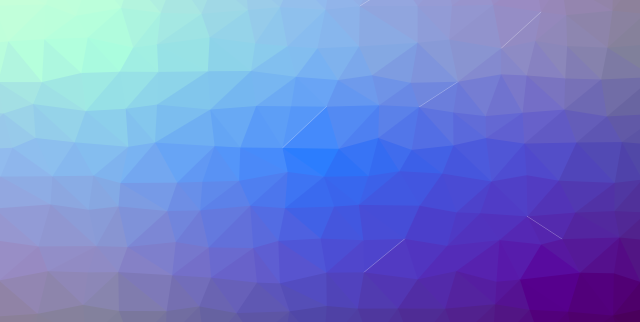
Write a Shadertoy shader that draws this background.

```glsl
#define CELL vec2(0.1256, 0.1036)    // mesh spacing, in canvas heights
#define MESH_ORIGIN vec2(0.013, 0.036)
#define JITTER vec2(0.29, 0.19)      // vertex shift, in cells
#define SEAM_CHANCE 0.03
#define SEAM_WIDTH 0.0016
#define SEAM_STRENGTH 0.35
#define GAMMA 2.2

const int LAST_STOP = 6;
const vec3 RAMP[7] = vec3[7](
    vec3(0.78, 1.00, 0.85),   // pale mint
    vec3(0.67, 1.00, 0.87),   // aqua
    vec3(0.45, 0.72, 0.94),   // sky
    vec3(0.13, 0.48, 1.00),   // azure
    vec3(0.28, 0.27, 0.82),   // indigo
    vec3(0.35, 0.00, 0.64),   // violet
    vec3(0.29, 0.00, 0.36));  // plum

const mat3 RGB_TO_XYZ = mat3(
    0.4124, 0.2126, 0.0193,
    0.3576, 0.7152, 0.1192,
    0.1805, 0.0722, 0.9505);

// Cube-rooted XYZ blends linearly in perceived lightness
vec3 toPerceptual(vec3 rgb) {
    return pow(RGB_TO_XYZ * pow(rgb, vec3(GAMMA)), vec3(1.0 / 3.0));
}

vec3 toDisplay(vec3 p) {
    vec3 linearRgb = inverse(RGB_TO_XYZ) * (p * p * p);
    return pow(max(linearRgb, 0.0), vec3(1.0 / GAMMA));
}

vec3 ramp(float t) {
    float s = clamp(t, 0.0, 1.0) * float(LAST_STOP);
    int i = min(int(s), LAST_STOP - 1);
    return mix(toPerceptual(RAMP[i]), toPerceptual(RAMP[i + 1]), s - float(i));
}

// The ramp runs rightward and downward; both are averaged
vec3 fieldColor(vec2 p, float aspect) {
    return toDisplay(0.5 * (ramp(p.x / aspect) + ramp(1.0 - p.y)));
}

vec2 hash2(vec2 p) {
    vec2 q = vec2(dot(p, vec2(127.1, 311.7)), dot(p, vec2(269.5, 183.3)));
    return fract(sin(q) * 43758.5);
}

vec2 meshVertex(vec2 id) {
    return MESH_ORIGIN + CELL * (id + JITTER * (2.0 * hash2(id) - 1.0));
}

// Signed distance to the line a-b, positive on its right
float edgeSide(vec2 p, vec2 a, vec2 b) {
    vec2 dir = normalize(b - a);
    return dot(p - a, vec2(dir.y, -dir.x));
}

float triangleDistance(vec2 p, vec2 a, vec2 b, vec2 c) {
    return max(edgeSide(p, a, b), max(edgeSide(p, b, c), edgeSide(p, c, a)));
}

void mainImage(out vec4 fragColor, in vec2 fragCoord) {
    float pixel = 1.0 / iResolution.y;
    float aspect = iResolution.x * pixel;
    vec2 uv = fragCoord * pixel;
    vec2 home = floor((uv - MESH_ORIGIN) / CELL);
    vec4 sum = vec4(0.0);
    float seam = 0.0;

    for (int j = -1; j <= 1; j++)
    for (int i = -1; i <= 1; i++) {
        vec2 id = home + vec2(i, j);
        vec2 a = meshVertex(id);
        vec2 b = meshVertex(id + vec2(1, 0));
        vec2 c = meshVertex(id + vec2(1, 1));
        vec2 d = meshVertex(id + vec2(0, 1));

        // Turn the quad so that a-c is its shorter diagonal
        if (distance(a, c) > distance(b, d)) {
            vec2 first = a;
            a = b; b = c; c = d; d = first;
        }

        // Two flat facets, coloured at their centroids
        float quadCover = 0.0;
        for (int k = 0; k < 2; k++) {
            vec2 tip = k == 0 ? b : d;
            float dist = k == 0 ? triangleDistance(uv, a, b, c)
                                : triangleDistance(uv, a, c, d);
            float cover = clamp(0.5 - dist / pixel, 0.0, 1.0);
            if (cover > 0.0)
                sum += cover * vec4(fieldColor((a + tip + c) / 3.0, aspect), 1.0);
            quadCover += cover;
        }

        // Rare pale seams between facets
        if (hash2(id + 71.0).x < SEAM_CHANCE) {
            float off = abs(edgeSide(uv, a, c));
            float line = clamp(0.5 + (0.5 * SEAM_WIDTH - off) / pixel, 0.0, 1.0);
            seam = max(seam, line * min(quadCover, 1.0));
        }
    }

    vec3 color = sum.rgb / max(sum.a, 0.001);
    fragColor = vec4(mix(color, vec3(1.0), SEAM_STRENGTH * seam), 1.0);
}
```
